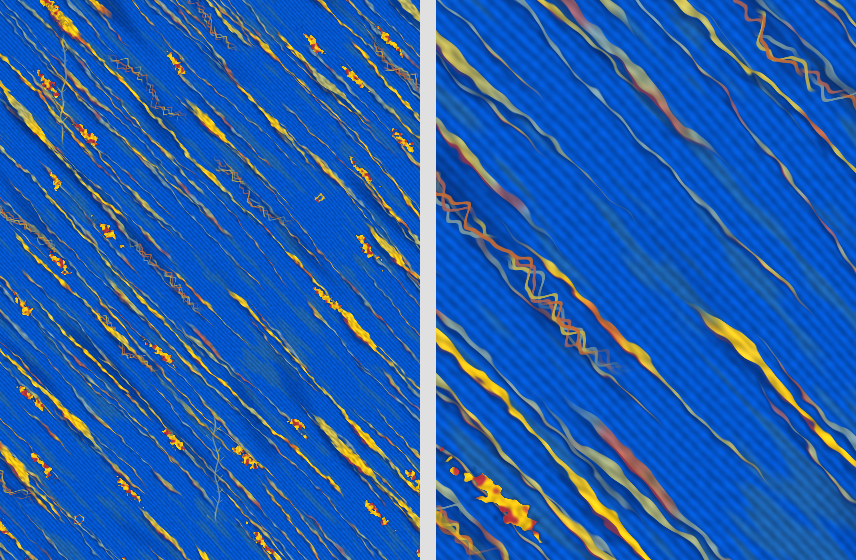
Left: the whole. Right: its middle third, enlarged.
This texture is drawn by a WebGL 1 fragment shader. Its source:

```glsl
precision highp float;
uniform vec2 u_resolution;

const float FIBRE_ANGLE = -0.81;
const float GROOVES = 180.0;
const float GROOVE_DEPTH = 0.10;
const float DRIFT = 0.024;
const float WIGGLE = 0.006;
const float ROUGHNESS = 0.0042;
const vec2 TANGLE_CELL = vec2(0.30, 0.17);
const vec2 KNOT_CELL = vec2(0.12, 0.10);
const vec2 BARB_CELL = vec2(0.25, 0.34);
const vec3 BLUE = vec3(0.015, 0.33, 0.79);
const vec3 SLATE = vec3(0.12, 0.38, 0.65);
const vec3 SHADOW = vec3(0.02, 0.14, 0.38);
const vec3 PALE = vec3(0.50, 0.61, 0.62);
const vec3 GOLD = vec3(0.96, 0.77, 0.08);
const vec3 RED = vec3(0.70, 0.20, 0.24);

float hash(vec2 p) {
  vec3 q = fract(p.xyx * 0.1031);
  q += dot(q, q.yzx + 33.33);
  return fract((q.x + q.y) * q.z);
}

float cornerSlope(vec2 cell, vec2 offset) {
  float a = 6.2832 * hash(cell);
  return dot(vec2(cos(a), sin(a)), offset);
}

// Gradient noise, roughly -0.7 to 0.7
float noise(vec2 p) {
  vec2 i = floor(p), f = fract(p), e = vec2(0.0, 1.0);
  vec2 s = f * f * f * (f * (f * 6.0 - 15.0) + 10.0);
  return mix(mix(cornerSlope(i, f), cornerSlope(i + e.yx, f - e.yx), s.x),
             mix(cornerSlope(i + e, f - e), cornerSlope(i + 1.0, f - 1.0), s.x), s.y);
}

float stroke(float d, float halfWidth) {
  float aa = 0.75 / u_resolution.y;
  return 1.0 - smoothstep(halfWidth - aa, halfWidth + aa, abs(d));
}

// Lanes of long broken fibres: dark side, red rim, tinted core
vec3 addFibres(vec3 col, vec2 q, float lanes, float width, float bias, float gilding, float seed) {
  float rough = ROUGHNESS * noise(q * vec2(55.0, 120.0) + seed);
  float grain = noise(q * vec2(90.0, 260.0) + seed);
  for (int k = -1; k <= 1; k++) {
    float lane = floor(q.y * lanes) + float(k);
    float h = hash(vec2(lane + 60.0, seed));
    vec2 key = vec2(h * 91.0, lane * 7.31 + seed);
    float centre = (lane + 0.2 + 0.6 * h) / lanes
      + DRIFT * noise(vec2(q.x * 3.0, 0.0) + key)
      + WIGGLE * noise(vec2(q.x * 17.0, 3.4) + key);
    float d = q.y - centre + rough;
    float present = smoothstep(-0.03, 0.07, noise(vec2(q.x * 2.6, 5.7) + key) + bias);
    float swell = smoothstep(0.0, 0.45, noise(vec2(q.x * 8.0, 9.2) + key));
    float tint = noise(vec2(q.x * 13.0, 13.6) + key);
    float w = width * (0.55 + 1.5 * swell + 0.7 * grain) * present;
    float shade = exp(-pow((d + 1.5 * w) / (w + 0.001), 2.0));
    col = mix(col, SHADOW, 0.55 * present * shade);
    float rim = stroke(d + 0.9 * w, 0.6 * w) * smoothstep(-0.1, 0.2, tint);
    col = mix(col, RED, 0.75 * present * rim);
    vec3 core = mix(PALE, GOLD, clamp(gilding + 1.2 * tint, 0.0, 1.0));
    core = mix(core, RED, 0.6 * smoothstep(0.2, 0.4, noise(vec2(q.x * 19.0, 17.3) + key)));
    core *= 1.0 + 0.4 * grain;
    col = mix(col, core, present * stroke(d, w) * mix(0.85, 1.0, gilding));
  }
  return col;
}

// Position relative to one jittered item per cell
vec2 scatter(vec2 q, vec2 cell, float seed, out float pick) {
  vec2 id = floor(q / cell) + seed;
  pick = hash(id);
  vec2 jitter = 0.3 * (vec2(hash(id + 17.0), hash(id + 31.0)) - 0.5);
  return (fract(q / cell) - 0.5 - jitter) * cell;
}

// Curly strands wandering over each other
vec3 addTangles(vec3 col, vec2 q) {
  float pick;
  vec2 r = scatter(q, TANGLE_CELL, 40.0, pick);
  float shown = step(pick, 0.55) * (1.0 - smoothstep(0.06, 0.10, abs(r.x)));
  r.y += 0.03 * noise(vec2(r.x * 14.0, pick * 50.0));
  col = mix(col, SHADOW, 0.45 * shown * exp(-pow(r.y / 0.008, 2.0)));
  for (int k = 0; k < 4; k++) {
    float n = float(k);
    float bend = 0.018 * noise(vec2(r.x * 42.0, n * 5.3 + pick * 70.0))
      + 0.010 * noise(vec2(r.x * 110.0, n * 3.7 + pick * 30.0));
    float broken = smoothstep(-0.2, 0.0, noise(vec2(r.x * 30.0, n * 8.7 + pick * 90.0)));
    vec3 ink = mix(mix(PALE, GOLD, 0.3 * n), RED, 0.6 * mod(n, 2.0));
    col = mix(col, ink, 0.9 * shown * broken * stroke(r.y - bend, 0.0012));
  }
  return col;
}

// Ragged stretched lumps and small loops
vec3 addKnots(vec3 col, vec2 q, float busy) {
  float pick;
  vec2 r = scatter(q, KNOT_CELL, 90.0, pick);
  float ragged = 0.017 * noise(q * vec2(50.0, 80.0)) + 0.012 * noise(q * 170.0);
  float d = length(r * vec2(0.4, 1.5)) + ragged;
  float lump = step(pick, 0.45 * busy);
  float patchy = smoothstep(-0.25, 0.05, noise(q * 110.0 + 9.0));
  col = mix(col, SHADOW, 0.5 * lump * (1.0 - smoothstep(0.006, 0.015, d)));
  vec3 flesh = mix(RED, GOLD, patchy) * (1.0 + 0.3 * noise(q * 220.0));
  col = mix(col, flesh, lump * stroke(d, 0.0085));
  float ring = length(r) - 0.007 + 0.35 * ragged;
  return mix(col, mix(RED, GOLD, patchy), step(0.94, pick) * stroke(ring, 0.0013));
}

// Upright threads with slanting side hairs
vec3 addBarbs(vec3 col, vec2 p) {
  float pick;
  vec2 r = scatter(p, BARB_CELL, 130.0, pick);
  r.x += (pick - 0.25) * 0.5 * r.y + 0.012 * noise(vec2(r.y * 28.0, pick * 60.0));
  float shown = step(pick, 0.5) * (1.0 - smoothstep(0.08, 0.11, abs(r.y)));
  float reach = 0.006 + 0.018 * noise(p * 50.0);
  float hair = (fract((r.y - abs(r.x)) * 55.0) - 0.5) / 55.0;
  float mark = max(stroke(r.x, 0.0012), 0.8 * stroke(hair, 0.001) * stroke(r.x, max(reach, 0.0)));
  return mix(col, mix(PALE, GOLD, smoothstep(-0.1, 0.3, noise(p * 30.0))), 0.9 * shown * mark);
}

void main() {
  vec2 p = gl_FragCoord.xy / u_resolution.y;
  vec2 along = vec2(cos(FIBRE_ANGLE), sin(FIBRE_ANGLE));
  vec2 q = vec2(dot(p, along), dot(p, vec2(-along.y, along.x)));
  q.y += 0.025 * noise(p * 1.8 + 4.0);
  vec2 middle = 0.5 * u_resolution / u_resolution.y;
  float busy = smoothstep(0.08, 0.42, length(p - middle));

  // Grooved blue ground with soft dark and slate streaks
  float groove = sin(6.2832 * (q.y * GROOVES + 0.7 * noise(q * vec2(7.0, 12.0))));
  float streak = noise(q * vec2(4.0, 20.0) + 20.0);
  float haze = noise(q * vec2(7.0, 60.0)) + 0.5 * noise(q * vec2(25.0, 150.0));
  vec3 col = mix(BLUE, SLATE, 0.9 * smoothstep(0.12, 0.4, haze));
  col = mix(col, SHADOW, 0.45 * smoothstep(0.2, 0.55, streak));
  col *= 1.0 + GROOVE_DEPTH * groove + 0.12 * noise(p * 190.0);

  // Fine pale fibres below, heavy gold ones above
  col = addFibres(col, q, 38.0, 0.0015, 0.05, 0.15, 11.0);
  col = addFibres(col, q, 23.0, 0.0019, 0.03, 0.50, 37.0);
  col = addBarbs(col, p);
  col = addTangles(col, q);
  col = addFibres(col, q, 13.0, mix(0.0026, 0.0040, busy), 0.08, 0.90, 73.0);
  col = addKnots(col, q, busy);
  gl_FragColor = vec4(clamp(col, 0.0, 1.0), 1.0);
}
```
